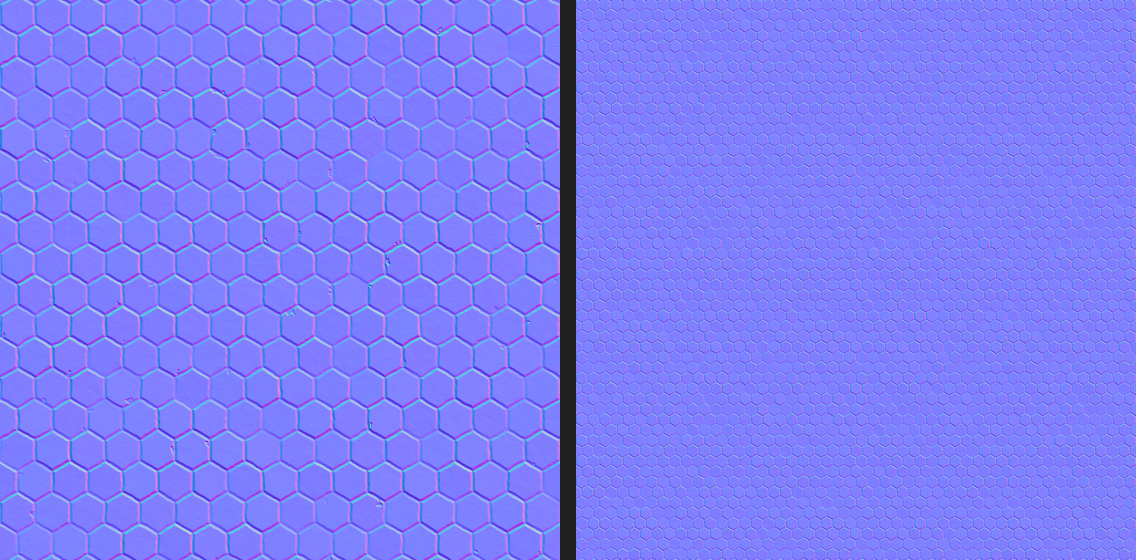
Left, the tile; right, the same tile 3 across and 3 down.
A WebGL 1 fragment shader for this texture map:

```glsl
precision highp float;
// Tangent-space normal map of worn hexagonal tiles, 16 across and 18 rows down.
// A height field (bevels, tilts, chips, scratches, grain) is differentiated
// by central differences; all cell ids and noise lattices wrap at the canvas edge.

uniform vec2 u_resolution;

const float ROW_STEP = 0.8660254;
const vec2 CANVAS_TILES = vec2(16.0, 18.0 * ROW_STEP);

vec2 hash2(vec2 p) {
  vec3 h = fract(p.xyx * vec3(0.1031, 0.1030, 0.0973));
  h += dot(h, h.yzx + 33.33);
  return fract((h.xx + h.yz) * h.zy);
}

// Two channels of value noise, repeating after "period" cells
vec2 wrapNoise(vec2 uv, float period) {
  vec2 p = uv * period;
  vec2 cell = floor(p);
  vec2 f = fract(p);
  f = f * f * (3.0 - 2.0 * f);
  vec2 lo = mod(cell, period);
  vec2 hi = mod(cell + 1.0, period);
  vec2 bottom = mix(hash2(lo), hash2(vec2(hi.x, lo.y)), f.x);
  vec2 top = mix(hash2(vec2(lo.x, hi.y)), hash2(hi), f.x);
  return mix(bottom, top, f.y);
}

// Offset from the nearest tile centre in xy, wrapped tile id in zw
vec4 hexTile(vec2 p) {
  vec2 s = vec2(1.0, 2.0 * ROW_STEP);
  vec2 a = mod(p + 0.5 * s, s) - 0.5 * s;
  vec2 b = mod(p, s) - 0.5 * s;
  vec2 local = dot(a, a) < dot(b, b) ? a : b;
  vec2 id = floor((p - local) / (0.5 * s) + 0.5);
  return vec4(local, mod(id, vec2(32.0, 18.0)));
}

float hexEdgeDistance(vec2 local) {
  vec2 p = abs(local);
  return 0.5 - max(p.x, dot(p, vec2(0.5, ROW_STEP)));
}

vec2 direction(float turn) {
  float angle = 6.28318 * turn;
  return vec2(cos(angle), sin(angle));
}

// Broken spot on the rim of some tiles
float chipMask(vec2 local, vec2 id, vec2 rough) {
  vec2 pick = hash2(id + 71.0);
  vec2 shape = hash2(id + 113.0);
  vec2 dir = direction(pick.y);
  float rim = 0.5 / (0.5 - hexEdgeDistance(dir));
  vec2 q = local - dir * (rim - 0.06);
  q += (rough - 0.5) * 0.16;
  float radius = mix(0.04, 0.09, shape.x);
  float blob = 1.0 - smoothstep(radius - 0.035, radius + 0.02, length(q));
  return blob * step(pick.x, 0.19);
}

// Faint hairline across part of a tile
float scratchMask(vec2 local, vec2 id, float bend) {
  vec2 pick = hash2(id + 37.0);
  vec2 place = hash2(id + 59.0) - 0.5;
  vec2 along = direction(pick.x);
  vec2 q = local - place * 0.6;
  float across = dot(q, vec2(-along.y, along.x)) + (bend - 0.5) * 0.12;
  float line = 1.0 - smoothstep(0.0, 0.025, abs(across));
  return line * (1.0 - smoothstep(0.1, 0.35, abs(dot(q, along))));
}

float surfaceHeight(vec2 p) {
  vec2 uv = p / CANVAS_TILES;
  vec2 coarse = wrapNoise(uv, 64.0);
  vec2 medium = wrapNoise(uv, 144.0);
  vec2 fine = wrapNoise(uv, 256.0);

  // Slightly uneven outlines
  vec2 wobble = (coarse - 0.5) * 0.022 + (medium - 0.5) * 0.018;
  vec4 tile = hexTile(p + wobble - vec2(0.0, 0.453));
  vec2 local = tile.xy;
  vec2 id = tile.zw;

  // Each tile has its own height and lean above the shared groove floor
  vec2 lean = (hash2(id + 11.0) - 0.5) * 0.07;
  float lift = mix(0.02, 0.048, hash2(id + 23.0).x);
  float bevel = smoothstep(0.0, 0.075, hexEdgeDistance(local));
  float height = bevel * (lift + dot(lean, local));

  // Wear
  height *= 1.0 - 0.85 * chipMask(local, id, medium);
  height -= 0.0016 * bevel * scratchMask(local, id, coarse.x);
  height += 0.004 * (coarse.y - 0.5) + 0.0022 * (medium.y - 0.5);
  return height + 0.0014 * (fine.x - 0.5);
}

void main() {
  vec2 p = gl_FragCoord.xy / u_resolution * CANVAS_TILES;
  vec2 e = vec2(0.014, 0.0);
  vec2 slope = vec2(surfaceHeight(p + e.xy) - surfaceHeight(p - e.xy),
                    surfaceHeight(p + e.yx) - surfaceHeight(p - e.yx)) / (2.0 * e.x);
  vec3 normal = normalize(vec3(-slope, 1.0));
  gl_FragColor = vec4(normal * 0.5 + 0.5, 1.0);
}
```
